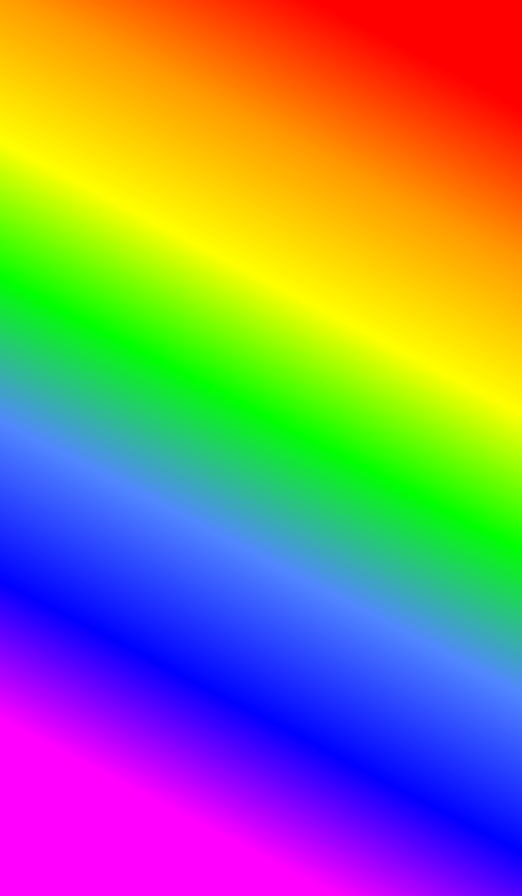
Write a WebGL 2 fragment shader that draws this background.

```glsl
#version 300 es
precision highp float;

uniform vec2 u_resolution;
out vec4 fragColor;

const int STOP_COUNT = 7;

// Spectrum colours, from the upper right corner to the lower left
const vec3 COLORS[STOP_COUNT] = vec3[STOP_COUNT](
    vec3(1.0, 0.0, 0.0),    // red
    vec3(1.0, 0.6, 0.0),    // orange
    vec3(1.0, 1.0, 0.0),    // yellow
    vec3(0.0, 1.0, 0.0),    // green
    vec3(0.32, 0.53, 1.0),  // sky blue
    vec3(0.0, 0.0, 1.0),    // blue
    vec3(1.0, 0.0, 1.0)     // magenta
);

// Where each colour peaks along the gradient axis
const float STOPS[STOP_COUNT] = float[STOP_COUNT](
    -0.182, -0.013, 0.158, 0.310, 0.470, 0.648, 0.803
);

// Depth below the top edge, sheared so the bands fall to the right
float bandPosition(vec2 uv, float slope) {
    return 1.0 - uv.y - slope * uv.x;
}

// Fraction of the way from one stop to the next
float ramp(float start, float end, float t) {
    return clamp((t - start) / (end - start), 0.0, 1.0);
}

// Piecewise linear blend through all the stops
vec3 spectrum(float t) {
    vec3 color = COLORS[0];
    for (int i = 1; i < STOP_COUNT; i++) {
        color = mix(color, COLORS[i], ramp(STOPS[i - 1], STOPS[i], t));
    }
    return color;
}

void main() {
    vec2 uv = gl_FragCoord.xy / u_resolution;
    fragColor = vec4(spectrum(bandPosition(uv, 0.304)), 1.0);
}
```
